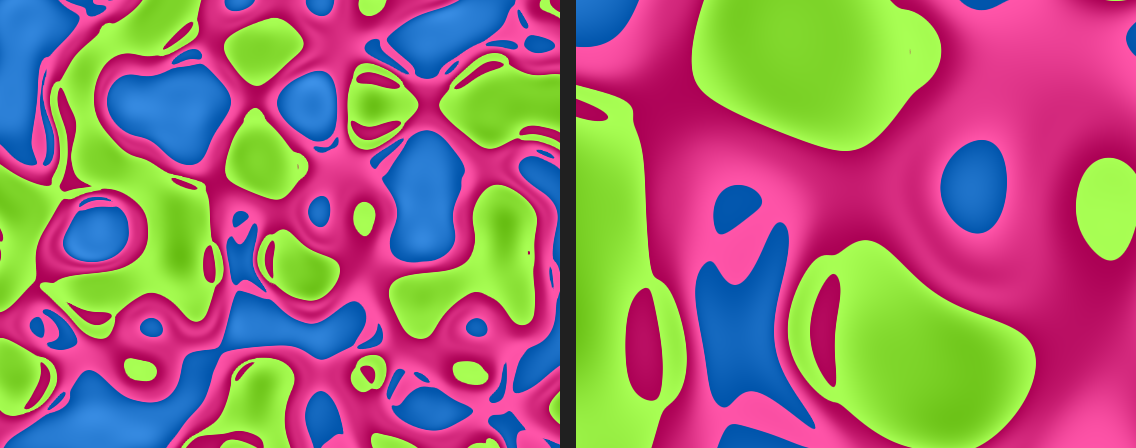
Left: the whole. Right: its middle third, enlarged.
This texture is drawn by a Shadertoy shader. Its source:

```glsl
// Marbled pink, green and blue islands: a gradient noise field is cut into three
// bands, each shaded by a ramp from dark to bright. A second field folds the
// ramp around the band levels, so outlines cross and small islands flip.

float hash(vec2 cell) {
    return fract(sin(dot(cell, vec2(127.1, 311.7))) * 43758.5453);
}

// Slope of a random direction at a lattice corner
float cornerSlope(vec2 corner, vec2 offset) {
    float angle = 6.2832 * hash(corner);
    return dot(vec2(cos(angle), sin(angle)), offset);
}

float gradientNoise(vec2 p) {
    vec2 cell = floor(p);
    vec2 f = fract(p);
    vec2 u = f * f * f * (f * (f * 6.0 - 15.0) + 10.0);
    vec2 right = vec2(1, 0);
    vec2 up = vec2(0, 1);
    float low = mix(cornerSlope(cell, f), cornerSlope(cell + right, f - right), u.x);
    float high = mix(cornerSlope(cell + up, f - up), cornerSlope(cell + 1.0, f - 1.0), u.x);
    return mix(low, high, u.y);
}

// Height from 0 to 3; the band levels lie at 1 and 2.
float bandHeight(vec2 p) {
    // Islands with compressed peaks
    float field = 5.4 * gradientNoise(p * 5.5 + 5.3);
    field /= 1.0 + 0.55 * abs(field);

    // The sine is zero at both levels, so a strong fold inverts the slope there
    float fold = 5.5 * gradientNoise(p * 7.0 + 29.6);
    return 1.49 + field + fold * sin(6.2832 * field) / 6.2832;
}

void mainImage(out vec4 fragColor, in vec2 fragCoord) {
    vec2 p = fragCoord / iResolution.y;
    float height = bandHeight(p);

    // Band edges, softened over about one pixel
    float soft = 0.5 * fwidth(height) + 0.0001;
    float pinkMask = smoothstep(1.0 - soft, 1.0 + soft, height);
    float blueMask = smoothstep(2.0 - soft, 2.0 + soft, height);

    // Dark end of each band
    vec3 green = vec3(0.33, 0.67, 0.0);
    vec3 pink = vec3(0.67, 0.0, 0.33);
    vec3 blue = vec3(0.0, 0.33, 0.67);
    vec3 color = mix(mix(green, pink, pinkMask), blue, blueMask);

    // Ramp that restarts in every band
    float ramp = clamp(height - pinkMask - blueMask, 0.0, 1.0);
    fragColor = vec4(color + 0.33 * ramp, 1.0);
}
```
